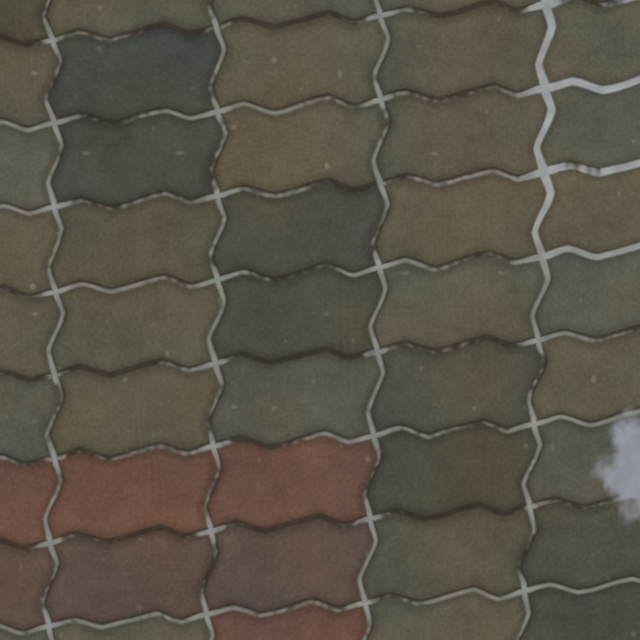
Write a WebGL 1 fragment shader that draws this texture.

```glsl
precision highp float;
// Weathered interlocking pavers: a slightly tilted, bowed grid of wide bricks
// whose joints zigzag. Ramps bend the joints, gradient noise breaks up their
// pale sand, and cell hashes tint the bricks, with a red group at lower left.
uniform vec2 u_resolution;

float hash(vec2 p) {
  return fract(sin(dot(p, vec2(127.1, 311.7))) * 43758.55);
}

vec2 gradient(vec2 cell) {
  float angle = 6.2832 * hash(cell);
  return vec2(cos(angle), sin(angle));
}

float noise(vec2 p) {
  vec2 i = floor(p), f = fract(p), e = vec2(1.0, 0.0);
  vec2 s = f * f * f * (f * (f * 6.0 - 15.0) + 10.0);
  float low = mix(dot(gradient(i), f), dot(gradient(i + e), f - e), s.x);
  float high = mix(dot(gradient(i + e.yx), f - e.yx),
                   dot(gradient(i + e.xx), f - e.xx), s.x);
  return 1.4 * mix(low, high, s.y);
}

float fbm(vec2 p) {
  return 0.55 * noise(p) + 0.3 * noise(p * 2.1 + 7.3) + 0.15 * noise(p * 4.3 + 3.1);
}

// Slightly rounded ramp from 0 to 1
float ramp(float a, float b, float t) {
  return mix(clamp((t - a) / (b - a), 0.0, 1.0), smoothstep(a, b, t), 0.5);
}

float zigzagAcross(float t) {
  return ramp(0.0, 0.16, t) - 2.0 * ramp(0.16, 0.35, t) + 2.0 * ramp(0.35, 0.68, t)
       - 2.0 * ramp(0.68, 0.84, t) + ramp(0.84, 1.0, t);
}

float zigzagDown(float t) {
  return ramp(0.0, 0.27, t) - 2.0 * ramp(0.27, 0.71, t) + ramp(0.71, 1.0, t);
}

// Soft line of half width w around distance zero
float line(float d, float w) {
  float soft = 0.0016 + 0.7 / u_resolution.y;
  return 1.0 - smoothstep(w - soft, w + soft, abs(d));
}

vec3 brickColor(vec2 id, vec2 p) {
  // Darker bricks lie along a diagonal band
  float offDiagonal = 0.131 * id.y - 0.273 * id.x - 0.06;
  float light = smoothstep(0.04, 0.26, abs(offDiagonal)) + 0.55 * (hash(id + 4.0) - 0.45);
  vec3 color = mix(vec3(0.295, 0.290, 0.255), vec3(0.365, 0.347, 0.295), clamp(light, 0.0, 1.0));
  color += (hash(id + 19.0) - 0.5) * vec3(0.022, 0.004, -0.018);

  float red = step(id.x, 1.5) * step(4.5, id.y) * step(id.y, 6.5 + step(0.5, id.x));
  vec3 clay = mix(vec3(0.365, 0.305, 0.272), vec3(0.415, 0.305, 0.262), mod(id.y, 2.0));
  color = mix(color, clay, red);

  // Stains, grain and a few pale specks
  color *= 1.0 + 0.10 * fbm(p * 9.0) + 0.08 * fbm(p * 38.0) + 0.06 * noise(p * 170.0);
  color += vec3(0.02, 0.004, -0.012) * noise(p * 6.0 + 31.0);
  return color + 0.09 * smoothstep(0.62, 0.9, noise(p * 48.0 + 9.0));
}

void main() {
  vec2 p = gl_FragCoord.xy / u_resolution;
  p.y = 1.0 - p.y;
  vec2 q = p + 0.0022 * vec2(noise(p * 17.0), noise(p * 17.0 + 40.0));

  // Tilted grid: whole numbers of u and v are the unbent joints
  float u = (q.x - 0.0794 + 0.0052 * q.y - 0.039 * q.y * (1.0 - q.y)) / (0.2578 - 0.0117 * q.y);
  float v = (q.y - 0.0612 + 0.0182 * u) / 0.131;
  vec2 grid = vec2(u - 0.043 * zigzagDown(fract(v)), v + 0.061 * zigzagAcross(fract(u)));
  vec2 id = floor(grid), joint = floor(grid + 0.5);
  vec2 d = (grid - joint) * vec2(0.25, 0.131) * vec2(0.94, 0.97);
  float nearest = min(abs(d.x), abs(d.y));

  // Bricks darken softly towards their edges
  vec3 color = brickColor(id, p);
  color *= 1.0 - 0.15 * (1.0 - smoothstep(0.003, 0.020, nearest));

  // Dark groove, shifted to the shaded side of each joint
  float groove = max(line(d.x - 0.0015, 0.0044), line(d.y + 0.0018, 0.0046));
  color = mix(color, vec3(0.205, 0.185, 0.155), groove * (0.70 + 0.25 * noise(p * 60.0)));

  // Sand is fuller at crossings, in odd rows and towards the upper right
  float crossing = exp(-dot(d, d) * 2200.0);
  float right = smoothstep(0.79, 0.86, p.x);
  float bright = right * (1.0 - smoothstep(0.3, 0.52, p.y));
  float odd = mod(joint.y, 2.0);
  float crumbs = 0.25 * noise(p * 85.0);
  float sandX = 0.50 + 0.55 * noise(vec2(joint.x * 5.3, v * 1.3)) + crumbs;
  float sandY = 0.10 + 0.42 * odd + 0.65 * noise(vec2(u * 1.7 + 3.0, joint.y * 4.7)) + crumbs;
  vec2 fill = vec2(sandX, sandY) + 0.45 * crossing + vec2(0.5 * bright, 0.4 * right);
  fill = smoothstep(0.05, 0.65, fill);
  vec2 width = (0.0019 + 0.0014 * fill) * (1.0 + 0.8 * bright + 0.35 * crossing);
  float sand = max(fill.x * line(d.x, width.x), fill.y * line(d.y - 0.0005, width.y));
  vec3 sandColor = mix(vec3(0.51, 0.51, 0.475), vec3(0.64, 0.66, 0.67), max(bright, 0.4 * crossing));
  color = mix(color, sandColor * (1.0 + 0.12 * noise(p * 45.0)), 0.9 * sand);

  // Pale spill at the right edge
  float spill = length((p - vec2(1.015, 0.725)) * vec2(1.0, 0.85)) + 0.035 * fbm(p * 22.0);
  color = mix(color, vec3(0.57, 0.59, 0.63) + 0.08 * fbm(p * 30.0),
              0.9 * (1.0 - smoothstep(0.050, 0.085, spill)));

  gl_FragColor = vec4(color, 1.0);
}
```
